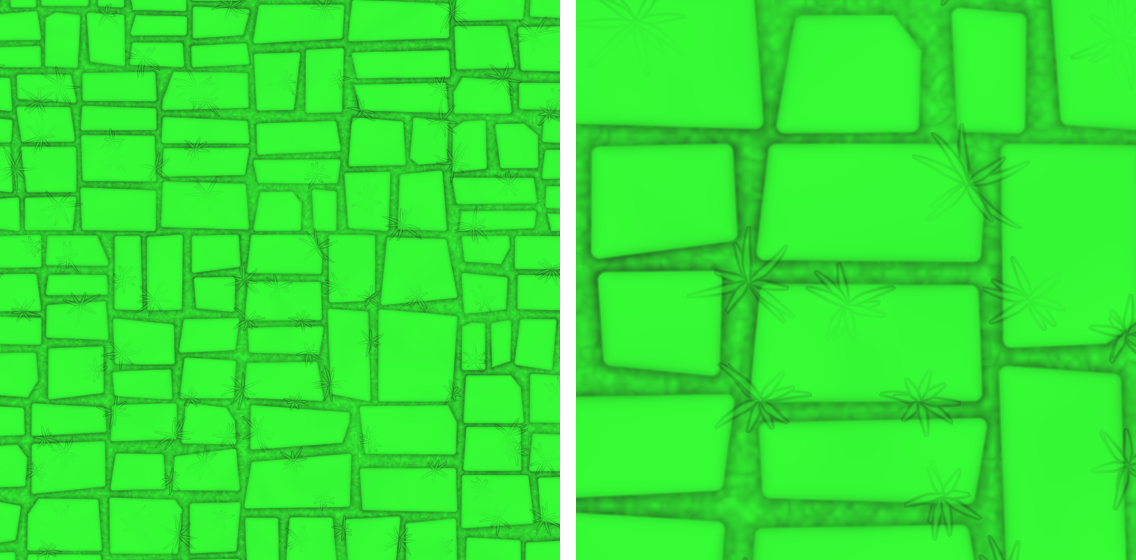
Left: the whole. Right: its middle third, enlarged.
Write a Shadertoy shader that draws this texture.

```glsl
// Bright green paving: rounded, skewed stones with mossy joints and star-shaped weeds.
// A recursive random split lays out the stones; distance fields shade their edges,
// layered noise makes the moss, and a jittered grid scatters tufts of curved blades.

float hash(vec2 p) {
    vec3 q = fract(p.xyx * vec3(0.1031, 0.1030, 0.0973));
    q += dot(q, q.yzx + 33.33);
    return fract((q.x + q.y) * q.z);
}

float noise(vec2 p) {
    vec2 i = floor(p), f = fract(p);
    f = f * f * (3.0 - 2.0 * f);
    return mix(mix(hash(i), hash(i + vec2(1, 0)), f.x),
               mix(hash(i + vec2(0, 1)), hash(i + vec2(1, 1)), f.x), f.y);
}

// Signed distance from p to the stone whose layout cell contains the point "at".
float stoneDistance(vec2 p, vec2 at) {
    vec2 lo = vec2(-0.06), hi = vec2(1.07);
    float id = 1.0;
    for (int level = 0; level < 7; level++) {
        vec2 size = hi - lo;
        int axis = size.x > size.y * mix(0.8, 1.7, hash(vec2(id, 3.0))) ? 0 : 1;
        float cut = mix(lo[axis], hi[axis], mix(0.38, 0.62, hash(vec2(id, 7.0))));
        bool upper = at[axis] > cut;
        if (upper) lo[axis] = cut; else hi[axis] = cut;
        id = id * 2.0 + float(upper);
    }

    // Pull each corner inwards by its own amount
    float radius = 0.005, slack = 0.15 * min(hi.x - lo.x, hi.y - lo.y);
    vec2 corners[4];
    for (int i = 0; i < 4; i++) {
        vec2 side = vec2(i == 1 || i == 2, i >= 2);
        vec2 h = vec2(hash(vec2(id, 11 + i)), hash(vec2(id, 21 + i)));
        corners[i] = mix(lo, hi, side) + (1.0 - 2.0 * side) * (0.003 + radius + slack * h * h);
    }

    // Exact polygon distance, rounded
    float d2 = 9.0, inside = 1.0;
    for (int i = 0; i < 4; i++) {
        vec2 a = corners[i], e = corners[(i + 1) % 4] - a, w = p - a;
        vec2 b = w - e * clamp(dot(w, e) / dot(e, e), 0.0, 1.0);
        d2 = min(d2, dot(b, b));
        if (e.x * w.y - e.y * w.x < 0.0) inside = -1.0;
    }
    float d = -inside * sqrt(d2) - radius;

    // Some stones have one corner knocked off
    if (hash(vec2(id, 31.0)) < 0.35) {
        int k = int(4.0 * hash(vec2(id, 37.0)));
        vec2 outward = normalize(corners[k] - corners[(k + 2) % 4]);
        d = max(d, dot(p - corners[k], outward) + 0.012 * hash(vec2(id, 41.0)));
    }
    return d;
}

// Star-shaped weeds: x is blade coverage, y is blade outline.
vec2 weeds(vec2 p, float soft) {
    float cells = 11.0, fill = 0.0, outline = 0.0;
    vec2 home = floor(p * cells);
    for (int n = 0; n < 9; n++) {
        vec2 cell = home + vec2(n % 3 - 1, n / 3 - 1);
        if (hash(cell + 50.0) > 0.72) continue;
        vec2 q = p - (cell + vec2(hash(cell + 61.0), hash(cell + 72.0))) / cells;
        float reach = mix(0.024, 0.044, hash(cell + 83.0));
        for (int k = 0; k < 9; k++) {
            float h = hash(cell * 9.0 + float(k) * 1.7 + 94.0);
            float angle = 0.698 * (float(k) + 1.3 * h) + 6.28 * hash(cell + 105.0);
            vec2 along = vec2(cos(angle), sin(angle));
            float x = dot(q, along), t = x / (reach * mix(0.55, 1.0, fract(h * 7.3)));
            if (t < 0.0 || t > 1.0) continue;
            float y = along.x * q.y - along.y * q.x + (fract(h * 13.7) - 0.5) * 18.0 * x * x;
            float d = abs(y) - 0.0032 * sqrt(1.0 - t) * (0.4 + 0.6 * smoothstep(0.0, 0.4, t));
            float body = 1.0 - smoothstep(-soft, soft, d);
            fill = max(fill, body);
            outline = max(outline * (1.0 - 0.8 * body), 1.0 - smoothstep(0.0, 0.0008 + soft, abs(d)));
        }
    }
    return vec2(fill, outline);
}

void mainImage(out vec4 fragColor, in vec2 fragCoord) {
    vec2 p = fragCoord / iResolution.y;
    float soft = 0.0006 + 0.5 / iResolution.y;

    // Nearest stone, looking into the neighbouring cells too
    float d = stoneDistance(p, p);
    for (int i = 0; i < 4; i++) {
        float a = 1.5708 * float(i);
        d = min(d, stoneDistance(p, p + 0.024 * vec2(cos(a), sin(a))));
    }
    float joint = smoothstep(-soft, soft * 1.5, d);

    // Moss: curly fibres over fine grain, darkest against the stones
    vec2 curl = p + 0.008 * vec2(noise(p * 90.0), noise(p * 90.0 + 40.0));
    float fibres = abs(2.0 * noise(curl * 130.0) - 1.0);
    float grain = noise(p * 260.0);
    float shadow = exp(-max(d, 0.0) / 0.0045) * mix(0.22, 0.44, noise(p * 14.0));
    float moss = 0.81 + 0.10 * fibres + 0.10 * (grain - 0.5) + 0.05 * noise(p * 25.0) - shadow;

    // Stone: nearly flat, with faint clouds and a worn rim
    float stone = 0.995 - 0.025 * noise(p * vec2(16.0, 22.0) + 3.0 * noise(p * 9.0));
    stone -= 0.17 * exp(min(d, 0.0) / 0.0025) * mix(0.5, 1.2, noise(p * 30.0));

    // Weeds fade out towards the middle of each stone
    vec2 weed = weeds(p, soft);
    float fade = exp(min(d, 0.0) / 0.014);
    moss = mix(moss, 0.86, 0.5 * weed.x);
    float level = mix(stone, moss, joint) - 0.17 * weed.y * fade;

    float t = clamp((level - 0.42) / 0.57, 0.0, 1.0);
    fragColor = vec4(mix(vec3(0.155, 0.42, 0.155), vec3(0.21, 0.99, 0.21), vec3(t * t, t, t * t)), 1.0);
}
```
